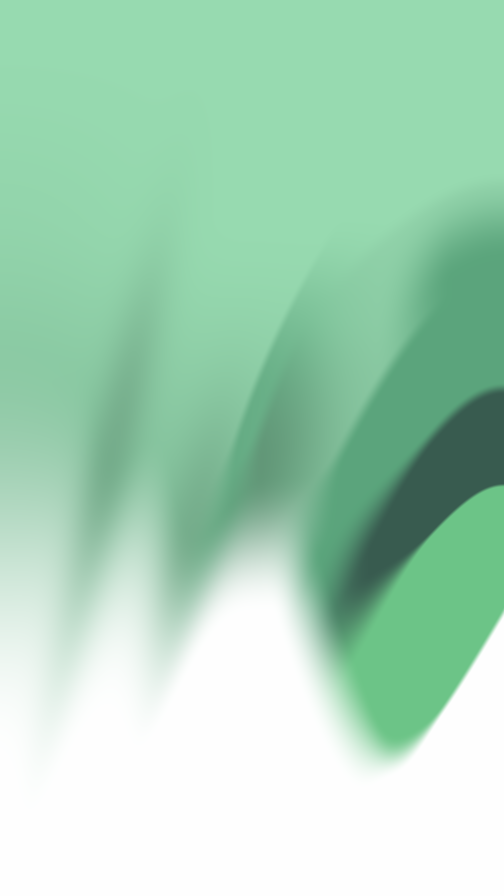
Give the GLSL for this background, as a Shadertoy shader.

```glsl
// Soft mint drapery that dissolves into white, with a curled ribbon at right.
// Folds are one-sided falloffs along leaning curves; the ribbon is layered
// from signed distances to rounded arches. Lengths are in canvas widths.

const vec3 MINT   = vec3(0.592, 0.855, 0.690);
const vec3 SAGE   = vec3(0.500, 0.735, 0.595);
const vec3 SHADOW = vec3(0.365, 0.550, 0.440);
const vec3 JADE   = vec3(0.355, 0.645, 0.485);
const vec3 PINE   = vec3(0.220, 0.355, 0.310);
const vec3 LEAF   = vec3(0.425, 0.770, 0.530);
const vec3 PAPER  = vec3(0.996, 0.998, 0.997);

// Soft step centred on zero.
float soft(float d, float blur) {
    return smoothstep(-blur, blur, d);
}

float bell(float d, float width) {
    return exp(-d * d / (width * width));
}

// Signed distance above a rounded arch; a negative slope makes a bowl.
float arch(vec2 p, vec2 apex, float slope, float roundness) {
    float d = p.x - apex.x;
    float r = length(vec2(d, roundness));
    float height = p.y - apex.y + slope * (r - roundness);
    return height / length(vec2(1.0, slope * d / r));
}

// Shade that starts at a leaning crease and fades out to its right.
float crease(vec2 p, float base, float reach, float blur) {
    float h = p.y - 0.76;
    float d = p.x - (base + 0.22 * h + 0.35 * h * abs(h));
    return soft(d, blur) * bell(max(d, 0.0), reach);
}

// Hanging cloth with streaks, creases and a ragged fade to white.
vec3 drapery(vec2 p) {
    float lean = p.x - 0.225 * (p.y - 0.76);
    float streakA = bell(lean - 0.195, 0.052);
    float streakB = bell(lean - 0.390, 0.065);
    float leftSide = 1.0 - smoothstep(0.0, 0.5, p.x);

    vec3 col = mix(MINT, SAGE, 0.75 * (1.0 - smoothstep(0.72, 1.35, p.y)));
    col = mix(col, SAGE, 0.35 * leftSide * (1.0 - smoothstep(1.0, 1.75, p.y)));
    col = mix(col, SHADOW, 0.42 * streakA * bell(p.y - 0.90, 0.33));
    col = mix(col, SHADOW, 0.40 * streakB * bell(p.y - 0.70, 0.25));

    float upperFade = 1.0 - smoothstep(0.98, 1.36, p.y);
    float lowerFade = 1.0 - smoothstep(0.84, 1.16, p.y);
    float creaseBlur = mix(0.045, 0.010, smoothstep(0.70, 0.92, p.y));
    col = mix(col, JADE, 0.75 * upperFade * crease(p, 0.428, 0.13, creaseBlur));
    col = mix(col, SHADOW, 0.75 * lowerFade * crease(p, 0.470, 0.14, creaseBlur * 1.6));

    float fadeLine = 0.70 - 0.14 * streakA - 0.16 * streakB;
    float fadeSize = mix(0.14, 0.43, leftSide);
    return mix(PAPER, col, soft(p.y - fadeLine, fadeSize));
}

// Broad soft shoulder of the cloth behind the ribbon.
vec3 shoulder(vec3 col, vec2 p) {
    float d = -arch(p, vec2(1.0, 1.43), 1.5, 0.344);
    float veil = smoothstep(-0.01, 0.03, d) * smoothstep(0.60, 0.75, p.x);
    col = mix(col, SAGE, 0.25 * veil * smoothstep(0.85, 1.05, p.y));
    float body = smoothstep(0.0, 0.17, d) * smoothstep(0.74, 0.90, p.x);
    return mix(col, JADE, body * smoothstep(0.70, 0.90, p.y));
}

// Curled ribbon: jade back, pine hollow and leaf-green front.
vec3 ribbon(vec3 col, vec2 p) {
    float sharpness = smoothstep(0.64, 0.86, p.x);
    float hollowTop = arch(p, vec2(1.0, 1.007), 1.75, 0.162);
    float frontTop = arch(p, vec2(1.0, 0.815), 1.30, 0.1015);

    vec3 back = mix(JADE, PINE, soft(-hollowTop, mix(0.05, 0.012, sharpness))
                                * smoothstep(0.59, 0.74, p.x));
    vec3 body = mix(back, LEAF, soft(-frontTop, mix(0.065, 0.004, sharpness)));

    // Right of its lowest point the bowl is shallow and crisp.
    float right = step(0.775, p.x);
    float bowl = arch(p, vec2(0.775, 0.278), mix(-4.0, -1.8, right),
                      mix(0.15, 0.08, right));
    float bowlBlur = mix(0.065, 0.006, smoothstep(0.70, 0.88, p.x));
    float backEdge = -arch(p, vec2(1.0, 1.23), 3.0, 0.394);
    float backBlur = mix(0.06, 0.014, smoothstep(0.70, 0.88, p.y));
    return mix(col, body, soft(bowl, bowlBlur) * soft(backEdge, backBlur));
}

void mainImage(out vec4 fragColor, in vec2 fragCoord) {
    vec2 p = fragCoord / iResolution.x;
    vec3 col = drapery(p);
    col = shoulder(col, p);
    col = ribbon(col, p);
    fragColor = vec4(col, 1.0);
}
```
